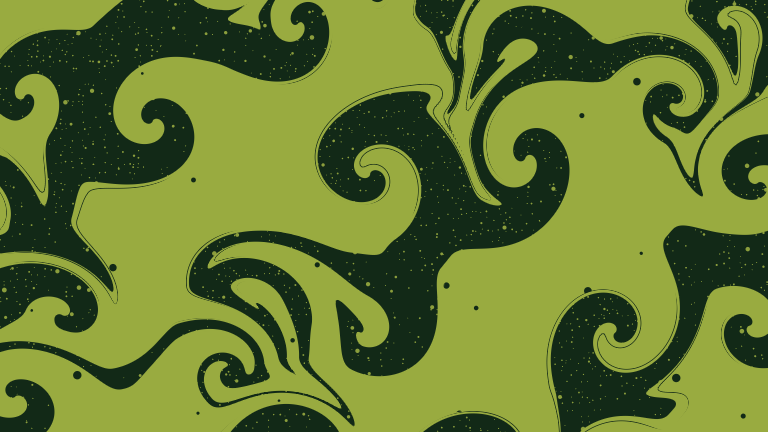
This pattern is drawn by a Shadertoy shader. Its source:

```glsl
#define LIGHT vec3(0.60, 0.67, 0.25)
#define DARK vec3(0.07, 0.16, 0.09)
#define BAND_PERIOD 0.56
#define BAND_HALF_WIDTH 0.108
#define BAND_TILT 0.45
#define CURL_SPACING 0.42
#define CURL_RADIUS 0.27
#define CURL_TURN 6.8
#define LINE_OFFSET 0.022
#define LINE_WIDTH 0.0016

float hash(vec2 p) {
    return fract(sin(dot(p, vec2(127.1, 311.7))) * 43758.5453);
}

mat2 rotation(float a) {
    float c = cos(a), s = sin(a);
    return mat2(c, s, -s, c);
}

// Meandering bands: centre height and half width at x
float bandCentre(float x, float row) {
    return row * BAND_PERIOD + 0.09 * sin(4.5 * x + 1.9 * row);
}

float bandHalfWidth(float x, float row) {
    return BAND_HALF_WIDTH + 0.035 * sin(5.0 * x + 2.4 * row + 1.0);
}

// Positive inside the dark bands
float bands(vec2 p) {
    float field = -1.0;
    for (float row = -3.0; row <= 3.0; row++) {
        float away = abs(p.y - bandCentre(p.x, row));
        field = max(field, bandHalfWidth(p.x, row) - away);
    }
    return field;
}

// Twist space around one centre, fading out at the radius
vec2 twist(vec2 p, vec2 centre, float radius, float turn) {
    vec2 d = p - centre;
    float fade = max(1.0 - length(d) / radius, 0.0);
    return centre + rotation(turn * pow(fade, 2.2)) * d;
}

// Curls sit on both edges of every band, staggered
vec2 curl(vec2 p) {
    for (float row = -2.0; row <= 2.0; row++)
    for (float col = -4.0; col <= 4.0; col++)
    for (float side = -1.0; side <= 1.0; side += 2.0) {
        vec2 id = vec2(col + 0.25 * side, row);
        float jitter = 0.3 * (hash(id) - 0.5);
        float x = (id.x + jitter + 0.37 * row) * CURL_SPACING;
        float y = bandCentre(x, row) + side * bandHalfWidth(x, row);
        float radius = CURL_RADIUS * mix(0.8, 1.05, hash(id + 7.3));
        float hand = hash(id + 3.1) < 0.5 ? -1.0 : 1.0;
        p = twist(p, vec2(x, y), radius, hand * CURL_TURN);
    }
    return p;
}

// Scattered round dots, one at most per cell
float dots(vec2 p, float cell, float rMin, float rMax, float share, float px) {
    vec2 id = floor(p / cell);
    float size = hash(id + 5.7);
    float radius = mix(rMin, rMax, size * size);
    vec2 jitter = vec2(hash(id + 1.3), hash(id + 9.1)) - 0.5;
    vec2 centre = (id + 0.5) * cell + jitter * (cell - 2.0 * rMax);
    float present = step(hash(id + 2.9), share);
    return present * clamp(0.5 + (radius - length(p - centre)) / px, 0.0, 1.0);
}

void mainImage(out vec4 fragColor, in vec2 fragCoord) {
    float px = 1.0 / iResolution.y;
    vec2 p = (fragCoord - 0.5 * iResolution.xy) * px;

    // Tilted and gently bent space
    vec2 q = rotation(-BAND_TILT) * p;
    q += 0.05 * sin(3.1 * q.yx + vec2(0.6, 2.0));
    q += 0.012 * sin(8.0 * q.yx + vec2(4.0, 1.0));

    // Field and its slope per pixel
    float field = bands(curl(q));
    float slope = max(length(vec2(dFdx(field), dFdy(field))), 1e-5);
    float dark = clamp(0.5 + field / slope, 0.0, 1.0);

    // Broken, tapering ink line inside the light edges
    float wave = sin(7.0 * p.x + 2.0 * sin(5.0 * p.y)) + sin(8.0 * p.y - 3.0 * p.x);
    float taper = smoothstep(0.1, 1.2, wave);
    float offset = LINE_OFFSET + 0.006 * sin(6.0 * p.x + 4.0 * p.y);
    float lineDist = abs(field + offset) / slope;
    float halfLine = 0.5 * LINE_WIDTH * taper / px;
    float ink = clamp(0.5 + halfLine - lineDist, 0.0, 1.0) * smoothstep(0.0, 0.4, taper);

    // Light dust in the dark, dark dots in the light
    float cluster = 0.30 + 0.14 * sin(9.0 * p.x + 3.0 * sin(6.0 * p.y));
    float dust = dots(p, 0.013, 0.0008, 0.0021, cluster, px);
    dust = max(dust, dots(p + 4.2, 0.05, 0.002, 0.0055, 0.45, px));
    float spots = dots(p + 8.6, 0.15, 0.003, 0.011, 0.45, px);
    spots *= smoothstep(0.02, 0.03, -field);

    float shade = mix(max(ink, spots), 1.0 - 0.9 * dust, dark);
    fragColor = vec4(mix(LIGHT, DARK, shade), 1.0);
}
```
